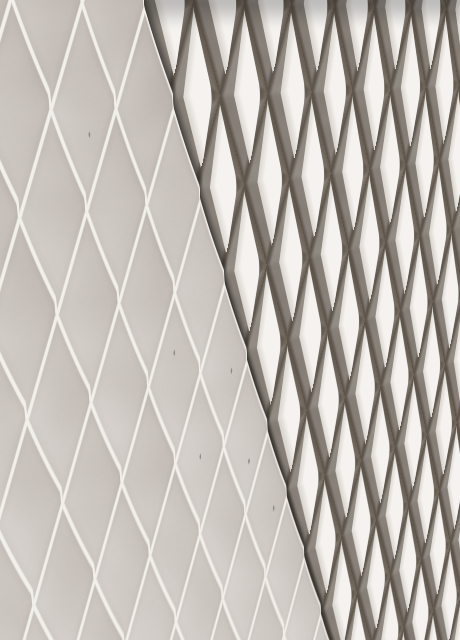
This pattern is drawn by a Shadertoy shader. Its source:

```glsl
// Flat glazed diamond tiles overlapping a wall of raised, side-lit diamond tiles, in perspective.

// Perspective lattices: columns are down-right step, down-left step, anchor point (y runs down)
const mat3 FLAT_LATTICE = mat3(0.0543, 0.1523, 0.045, -0.0427, 0.1445, -0.006, 0.2318, 0.6055, 1.0);
const mat3 RAISED_LATTICE = mat3(0.0479, 0.1328, 0.037, -0.0339, 0.1302, 0.0, 0.4492, 0.5313, 1.0);
const float PANEL_EDGE = -2.0;      // lattice row where the flat panel ends
const float EDGE_BULGE = 0.075;     // overhang at the right corner of a flat tile
const float JOINT_WIDTH = 0.022;    // half width of the pale joints
const float SEAM_WIDTH = 0.085;     // half width of the dark seams

const vec3 TILE_DARK = vec3(0.72, 0.69, 0.665);
const vec3 TILE_LIGHT = vec3(0.86, 0.84, 0.825);
const vec3 JOINT = vec3(0.95, 0.94, 0.92);
const vec3 FACET = vec3(0.96, 0.95, 0.94);
const vec3 FACET_SHADE = vec3(0.84, 0.82, 0.79);
const vec3 WALL_UPPER = vec3(0.69, 0.66, 0.625);
const vec3 WALL_LOWER = vec3(0.64, 0.605, 0.57);
const vec3 GAP_UPPER = vec3(0.55, 0.51, 0.47);
const vec3 GAP_LOWER = vec3(0.63, 0.595, 0.56);
const vec3 SEAM = vec3(0.37, 0.33, 0.28);

// Raised facet corners: x across the cell, y down it, in equal units
const float CELL_STRETCH = 3.6;
const vec2 FACET_TOP = vec2(0.0, -3.25);
const vec2 FACET_RIGHT = vec2(0.72, 0.0);
const vec2 FACET_BOTTOM = vec2(0.25, 2.9);
const vec2 FACET_LEFT = vec2(-0.43, 0.0);

float hash(vec2 p) {
    return fract(sin(dot(p, vec2(127.1, 311.7))) * 43758.55);
}

float gradientDot(vec2 cell, vec2 offset) {
    float angle = 6.2832 * hash(cell);
    return dot(vec2(cos(angle), sin(angle)), offset);
}

float gradientNoise(vec2 p) {
    vec2 i = floor(p), f = p - i;
    vec2 w = f * f * f * (f * (f * 6.0 - 15.0) + 10.0);
    vec2 e = vec2(1.0, 0.0);
    return mix(mix(gradientDot(i, f), gradientDot(i + e, f - e), w.x),
               mix(gradientDot(i + e.yx, f - e.yx), gradientDot(i + 1.0, f - 1.0), w.x), w.y);
}

vec2 toLattice(mat3 lattice, vec2 p) {
    vec3 q = inverse(lattice) * vec3(p, 1.0);
    return q.xy / q.z;
}

// Distance to the line a-b, positive on the inner side of a clockwise outline
float inside(vec2 p, vec2 a, vec2 b) {
    vec2 d = normalize(b - a);
    return dot(p - a, vec2(-d.y, d.x));
}

float smoothMin(float a, float b, float k) {
    float h = max(k - abs(a - b), 0.0) / k;
    return min(a, b) - 0.25 * h * h * k;
}

vec3 flatTiles(vec2 uv, vec2 p, float aa) {
    vec2 id = floor(uv), f = uv - id;
    vec2 toEdge = min(f, 1.0 - f);
    float edge = min(toEdge.x, toEdge.y);

    // Shallow hollow, soft mottling and a tone of its own for each tile
    float tone = 0.4 + 0.3 * p.y - 0.22 * (f.x - f.y) + 0.1 * (f.x + f.y - 1.0);
    tone += 0.16 * (hash(id) - 0.5) + 0.16 * gradientNoise(p * 14.0) + 0.04 * gradientNoise(p * 160.0);
    tone -= 0.16 * (1.0 - smoothstep(0.0, 0.16, edge));
    vec3 color = mix(TILE_DARK, TILE_LIGHT, clamp(tone, 0.0, 1.0));

    // Sparse dark specks
    vec2 spot = 0.25 + 0.5 * vec2(hash(id + 3.7), hash(id + 8.1));
    float speck = step(0.75, hash(id + 5.3)) * (1.0 - smoothstep(0.008, 0.008 + aa, length(f - spot)));
    color *= 1.0 - 0.3 * speck;

    return mix(JOINT, color, smoothstep(JOINT_WIDTH - 0.5 * aa, JOINT_WIDTH + aa, edge));
}

vec3 raisedTiles(vec2 uv, vec2 p, float aa) {
    vec2 id = floor(uv), f = uv - id;
    vec2 q = vec2(f.x - f.y, CELL_STRETCH * (f.x + f.y - 1.0));

    // Side walls on the left, shaded gaps on the right
    float lower = smoothstep(-0.16, 0.16, q.y);
    float right = smoothstep(-0.06, 0.06, q.x - 0.13 - 0.04 * q.y);
    vec3 color = mix(mix(WALL_UPPER, WALL_LOWER, lower), mix(GAP_UPPER, GAP_LOWER, lower), right);
    color *= 1.0 + 0.05 * gradientNoise(p * 35.0);

    // Dark seams, thickened into a short arm at the right corner
    vec2 toEdge = min(f, 1.0 - f);
    float seam = 1.0 - smoothstep(0.0, SEAM_WIDTH + aa, min(toEdge.x, toEdge.y));
    float arm = smoothstep(0.5, 0.8, q.x) * (1.0 - smoothstep(0.1, 0.45, abs(q.y)));
    color = mix(color, SEAM, max(0.75 * seam, 0.7 * arm));

    // Lit front facet with a rounded right corner
    float rightSide = smoothMin(inside(q, FACET_TOP, FACET_RIGHT), inside(q, FACET_RIGHT, FACET_BOTTOM), 0.22);
    float leftSide = min(inside(q, FACET_BOTTOM, FACET_LEFT), inside(q, FACET_LEFT, FACET_TOP));
    float facet = min(rightSide, leftSide);
    color *= 1.0 - 0.18 * smoothstep(-0.22, 0.0, rightSide);
    float glow = smoothstep(0.0, 0.5, leftSide + 0.1 * hash(id)) - 0.12 * lower;
    vec3 front = mix(FACET_SHADE, FACET, clamp(glow + 0.25, 0.0, 1.0));
    color = mix(color, front, smoothstep(-aa, aa, facet));
    return color * mix(0.78, 1.0, smoothstep(0.0, 0.05, p.y));
}

void mainImage(out vec4 fragColor, in vec2 fragCoord) {
    vec2 p = vec2(fragCoord.x, iResolution.y - fragCoord.y) / iResolution.y;
    vec2 flatUv = toLattice(FLAT_LATTICE, p);
    vec2 raisedUv = toLattice(RAISED_LATTICE, p);
    float flatAa = fwidth(flatUv.x);
    float raisedAa = fwidth(raisedUv.x);

    float along = fract(flatUv.x);
    flatUv.y += EDGE_BULGE * along * along * (1.0 - smoothstep(0.88, 1.0, along));

    // The flat panel lies over the raised wall and shades it along the border
    float beyond = PANEL_EDGE - flatUv.y;
    vec3 wall = raisedTiles(raisedUv, p, raisedAa) * mix(0.62, 1.0, smoothstep(0.0, 0.16, beyond));
    vec3 color = mix(flatTiles(flatUv, p, flatAa), wall, smoothstep(-0.5 * flatAa, 0.5 * flatAa, beyond));
    fragColor = vec4(color, 1.0);
}
```
